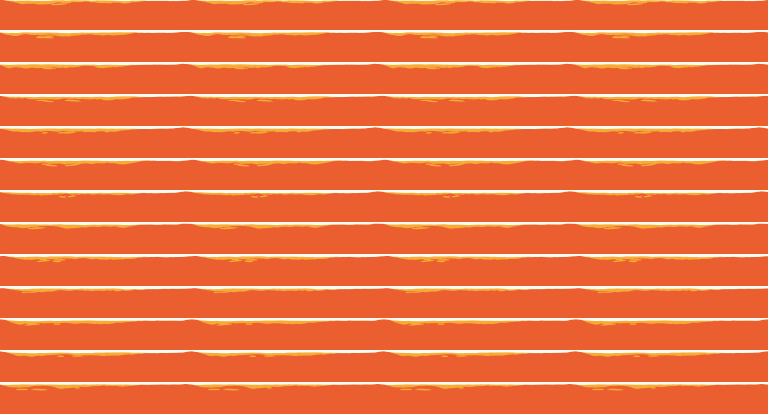
Write a WebGL 2 fragment shader that draws this pattern.

```glsl
#version 300 es
precision highp float;
// Broad orange bands split by thin white lines with torn, yellow-shadowed lower edges.

uniform vec2 u_resolution;
out vec4 fragColor;

float hash(vec2 p) {
    return fract(sin(dot(p, vec2(127.1, 311.7))) * 43758.5453);
}

// Value noise along u in 0..1 that wraps after the given number of cells.
float wrapNoise(float u, float cells, float seed) {
    float x = u * cells, i = floor(x), f = x - i;
    float a = hash(vec2(mod(i, cells), seed));
    float b = hash(vec2(mod(i + 1.0, cells), seed));
    return mix(a, b, f * f * (3.0 - 2.0 * f)) - 0.5;
}

// Ragged contour: broad swells with finer tearing on top.
float torn(float u, float seed) {
    return wrapNoise(u, 9.0, seed) + 0.6 * wrapNoise(u, 23.0, seed + 3.3)
         + 0.35 * wrapNoise(u, 61.0, seed + 7.7);
}

// Signed distance to the nearest copy of x around the tile.
float wrapDelta(float x) {
    return fract(x + 0.5) - 0.5;
}

void main() {
    vec2 uv = gl_FragCoord.xy / u_resolution;
    float unit = 414.0 / u_resolution.y;

    // Four tiles across; rows 32 units apart on a canvas 414 units high.
    float u = fract(uv.x * 4.0);
    float y = ((1.0 - uv.y) * 414.0 + 2.0) / 32.0;
    float row = floor(y + 0.5);
    float depth = (y - row) * 32.0;
    float shift = (hash(vec2(row, 5.0)) - 0.5) * 0.06;

    // The orange rises into the white near each tile seam.
    float seam = wrapDelta(u - 0.985 - shift);
    float rise = exp(-seam * seam / 0.0016);
    float white = 2.75 + 0.75 * torn(u, row + 20.0) - 1.0 * rise;
    white = max(white, 1.1);

    // Yellow shadow fills the first three quarters of each tile.
    float span = smoothstep(0.0, 0.09, u - shift)
               * (1.0 - smoothstep(0.60, 0.78, u - shift));
    float yellow = white + span * max(2.3 + 1.9 * torn(u, row + 60.0), 0.3)
                 + max(0.0, 0.8 * torn(u, row + 90.0) - 0.1);

    float below = clamp(depth / unit + 0.5, 0.0, 1.0);
    float whiteMask = below * clamp((white - depth) / unit + 0.5, 0.0, 1.0);
    float yellowMask = below * clamp((yellow - depth) / unit + 0.5, 0.0, 1.0);

    // Loose slivers torn off below the yellow edge.
    for (int i = 0; i < 4; i++) {
        vec2 key = vec2(row * 1.7 + 2.0, float(i) * 3.1 + 40.0);
        float center = 0.11 + 0.33 * hash(key);
        float along = wrapDelta(u - center) * 192.0;
        float reach = 2.0 + 7.0 * hash(key + 11.0);
        float slant = (hash(key + 23.0) - 0.6) * 0.25;
        float level = 5.8 + 1.7 * hash(key + 31.0) + slant * along
                    + 0.6 * torn(u, row + float(i) + 120.0);
        float halfHeight = 0.75 * sqrt(max(0.0, 1.0 - along * along / (reach * reach)));
        float sliver = clamp((halfHeight - abs(depth - level)) / unit + 0.5, 0.0, 1.0);
        sliver *= smoothstep(0.0, 0.3, halfHeight) * step(0.4, hash(key + 47.0));
        yellowMask = max(yellowMask, sliver);
    }

    vec3 color = vec3(0.92, 0.37, 0.19);
    color = mix(color, vec3(0.97, 0.67, 0.20), yellowMask);
    color = mix(color, vec3(1.0, 0.985, 0.96), whiteMask);
    fragColor = vec4(color, 1.0);
}
```
